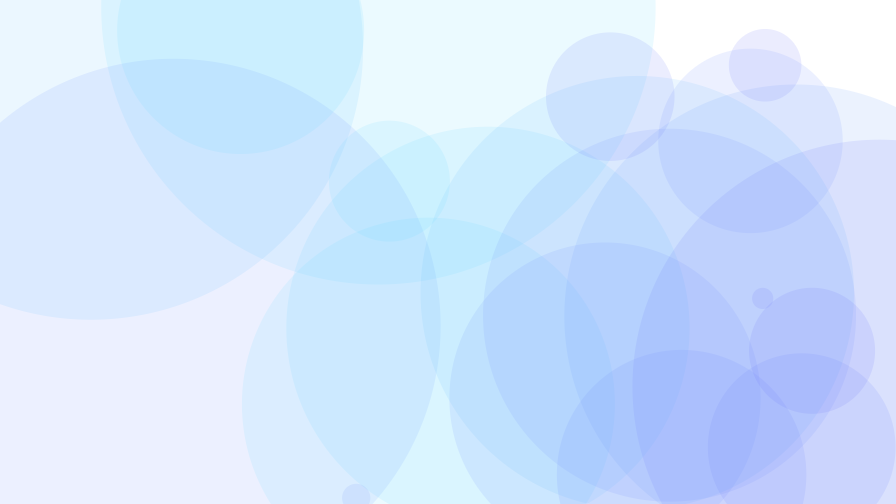
A Shadertoy shader for this background:

```glsl
const vec3 CYAN = vec3(0.42, 0.85, 1.0);
const vec3 LAVENDER = vec3(0.45, 0.57, 0.99);
const vec3 VIOLET = vec3(0.42, 0.45, 0.97);
const float PI = 3.14159;
const float OPACITY = 0.135;

// Antialiased coverage of a disc
float disc(vec2 p, vec2 centre, float radius, float pixel) {
    return clamp(0.5 - (length(p - centre) - radius) / pixel, 0.0, 1.0);
}

// Translucent discs along an elliptical arc; size and tint drift from first to last.
// angles = (start, step), radii = (first, last)
vec3 discArc(vec3 base, vec2 p, float pixel, int count, vec2 centre, vec2 spread,
             vec2 angles, vec2 radii, vec3 firstTint, vec3 lastTint) {
    for (int i = 0; i < count; i++) {
        float t = float(i) / float(count - 1);
        float angle = angles.x + angles.y * float(i);
        vec2 c = centre + spread * vec2(cos(angle), sin(angle));
        vec3 tint = mix(firstTint, lastTint, t * t);
        float cover = disc(p, c, mix(radii.x, radii.y, t), pixel);
        base = mix(base, tint, OPACITY * cover);
    }
    return base;
}

void mainImage(out vec4 fragColor, in vec2 fragCoord) {
    // One unit is the canvas height
    float pixel = 1.0 / iResolution.y;
    vec2 p = fragCoord * pixel;
    vec3 col = vec3(1.0);

    // Broad pale discs on the left
    col = discArc(col, p, pixel, 3, vec2(0.50, 0.70), vec2(0.38),
                  vec2(0.85, 1.72), vec2(0.55, 0.53), CYAN, LAVENDER);

    // Large arch from the middle to the right edge
    col = discArc(col, p, pixel, 5, vec2(1.30, 0.20), vec2(0.45, 0.22),
                  vec2(3.15, -0.75), vec2(0.37, 0.49), CYAN, VIOLET);

    // Shrinking violet cluster at lower right
    col = discArc(col, p, pixel, 5, vec2(1.42, 0.22), vec2(0.22, 0.17),
                  vec2(2.0, 1.2), vec2(0.37, 0.125), LAVENDER, VIOLET);

    // Small bubbles at upper right
    col = discArc(col, p, pixel, 3, vec2(1.40, 0.80), vec2(0.19, 0.09),
                  vec2(0.9, 2.15), vec2(0.072, 0.183), VIOLET, LAVENDER);

    // Cyan accents at upper left
    col = discArc(col, p, pixel, 2, vec2(0.625, 0.79), vec2(0.21),
                  vec2(2.35, PI), vec2(0.245, 0.12), CYAN, CYAN);

    // Tiny dots
    col = discArc(col, p, pixel, 2, vec2(1.11, 0.21), vec2(0.57, 0.28),
                  vec2(0.785, PI), vec2(0.021, 0.028), VIOLET, LAVENDER);

    fragColor = vec4(col, 1.0);
}
```
